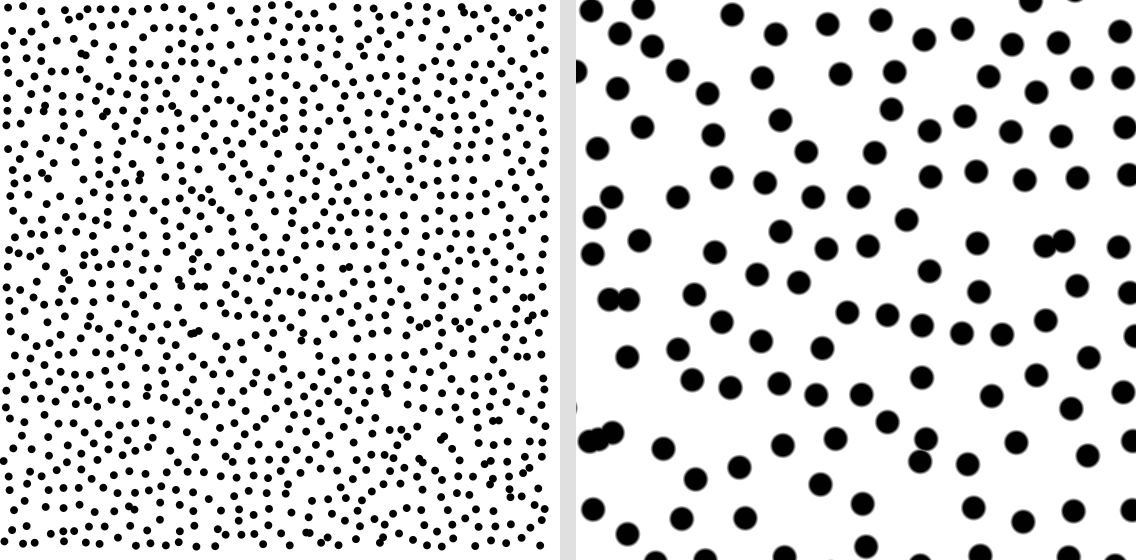
Left: the whole. Right: its middle third, enlarged.
Give the GLSL for this pattern, as a three.js fragment shader.

```glsl
// Evenly scattered black dots on white, with a few touching pairs.
#define CELLS 32.0         // dots along each side
#define FIELD 0.985        // width of the dotted field
#define DOT_RADIUS 0.00697
#define EDGE_SOFTNESS 0.0018
#define SPACING 1.0        // preferred distance between dots, in cells
#define PUSH 0.45          // share of each overlap removed per relaxation
#define STRAY_SHARE 0.07   // dots that wander towards a neighbour
#define STRAY_STEP 0.6
#define INK vec3(0.005)
#define PAPER vec3(1.0)

varying vec2 vUv;

vec2 hash2(vec2 p) {
  vec3 q = fract(p.xyx * vec3(0.1031, 0.1030, 0.0973));
  q += dot(q, q.yzx + 33.33);
  return fract((q.xx + q.yz) * q.zy);
}

vec2 jittered(vec2 cell) {
  return cell + hash2(cell + 57.0);
}

// Displacement that separates two dots closer than SPACING
vec2 repel(vec2 a, vec2 b) {
  vec2 away = a - b;
  float gap = max(length(away), 0.001);
  return away / gap * max(SPACING - gap, 0.0) * PUSH;
}

// First relaxation of the jittered grid
vec2 relaxedOnce(vec2 cell) {
  vec2 p = jittered(cell);
  vec2 shift = vec2(0.0);
  for (int j = -1; j <= 1; j++) {
    for (int i = -1; i <= 1; i++) {
      if (i != 0 || j != 0) shift += repel(p, jittered(cell + vec2(i, j)));
    }
  }
  return p + shift;
}

// Second relaxation evens out the remaining clumps
vec2 relaxedTwice(vec2 cell) {
  vec2 p = relaxedOnce(cell);
  vec2 shift = vec2(0.0);
  for (int j = -1; j <= 1; j++) {
    for (int i = -1; i <= 1; i++) {
      if (i != 0 || j != 0) shift += repel(p, relaxedOnce(cell + vec2(i, j)));
    }
  }
  return p + shift;
}

vec2 dotCentre(vec2 cell) {
  vec2 p = relaxedTwice(cell);
  vec2 chance = hash2(cell + 211.0);
  if (chance.x < STRAY_SHARE) {
    float angle = 6.2832 * chance.y;
    p += STRAY_STEP * vec2(cos(angle), sin(angle));
  }
  // Stay within reach of the cell search and inside the ragged field border
  p = clamp(p, cell - 0.7, cell + 1.7);
  vec2 margin = 0.2 + 0.35 * hash2(cell + 401.0);
  return clamp(p, margin, CELLS - margin);
}

void main() {
  // The field touches the upper left corner
  vec2 uv = vec2(vUv.x, vUv.y - (1.0 - FIELD));
  float cellSize = FIELD / CELLS;
  vec2 pos = uv / cellSize;
  vec2 home = floor(pos);

  // Distance to the nearest dot centre
  float nearest = 10.0;
  for (int j = -1; j <= 1; j++) {
    for (int i = -1; i <= 1; i++) {
      vec2 cell = home + vec2(i, j);
      bool inside = min(cell.x, cell.y) > -0.5 && max(cell.x, cell.y) < CELLS - 0.5;
      if (inside) nearest = min(nearest, distance(pos, dotCentre(cell)));
    }
  }

  float edge = nearest * cellSize - DOT_RADIUS;
  float ink = clamp(0.5 - edge / EDGE_SOFTNESS, 0.0, 1.0);
  gl_FragColor = vec4(mix(PAPER, INK, ink), 1.0);
}
```
